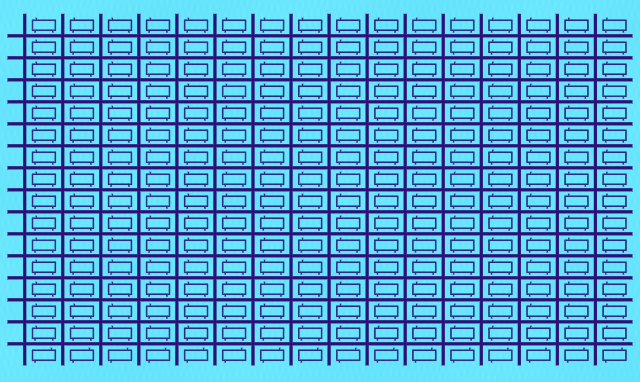
Reproduce this pattern procedurally as a WebGL 1 fragment shader.

```glsl
precision highp float;
// A 16 by 16 lattice of purple rules on cyan, each cell holding a small
// outlined box with stub feet. Folded coordinates and box distances draw
// the ink; layered sines add faint mottling. The canvas is 768 units wide.

uniform vec2 u_resolution;

#define CANVAS_WIDTH 768.0
#define CELLS vec2(16.0, 16.0)
#define PITCH vec2(45.65, 26.4)
#define GRID_ORIGIN vec2(29.7, 16.6)
#define RULE_HALF 1.95
#define BOX_STROKE 0.95
#define SOFTNESS 1.5
#define PAPER vec3(0.41, 0.90, 0.99)
#define RULE_INK vec3(0.17, 0.07, 0.47)
#define BOX_INK vec3(0.17, 0.14, 0.50)
#define MOTTLE 0.012

float boxDistance(vec2 p, vec2 center, vec2 halfSize) {
  vec2 q = abs(p - center) - halfSize;
  return length(max(q, 0.0)) + min(max(q.x, q.y), 0.0);
}

float coverage(float d, float blur) {
  return smoothstep(0.5 * blur, -0.5 * blur, d);
}

float cellHash(vec2 cell) {
  return fract(sin(dot(cell, vec2(12.99, 78.23))) * 437.58);
}

// Rules overshoot the cells: columns start at the left edge, rows between cells.
float ruleDistance(vec2 p) {
  vec2 index = floor((p - GRID_ORIGIN) / PITCH + 0.5);
  index = clamp(index, vec2(0.0, 1.0), CELLS - 1.0);
  vec2 line = GRID_ORIGIN + index * PITCH;
  float column = boxDistance(p, vec2(line.x, 227.5), vec2(RULE_HALF, 211.0));
  float row = boxDistance(p, vec2(384.0, line.y), vec2(375.0, RULE_HALF));
  return min(column, row);
}

// Outlined box with one stub above and two feet below.
float symbolDistance(vec2 q, float lastRow) {
  float outline = abs(boxDistance(q, vec2(23.0, 13.7), vec2(13.7, 6.0))) - BOX_STROKE;
  float topStub = boxDistance(q, vec2(mix(13.8, 32.0, lastRow), 6.2), vec2(0.9, 1.6));
  float leftFoot = boxDistance(q, vec2(12.4, 21.0), vec2(0.9, 1.5));
  float rightFoot = boxDistance(q, vec2(33.6, 21.0), vec2(0.9, 1.5));
  rightFoot += 9.0 * lastRow;
  return min(min(outline, topStub), min(leftFoot, rightFoot));
}

// Broad clouds plus fine upright streaks that fade in and out.
float paperMottle(vec2 p) {
  float cloud = sin(p.x * 0.021 + 1.7 * sin(p.y * 0.017)) * sin(p.y * 0.031 + 0.8);
  float streak = sin(p.x * 0.85 + sin(p.y * 0.11)) * sin(p.y * 0.24 + sin(p.x * 0.07));
  return 0.6 * cloud + 0.7 * streak;
}

void main() {
  float unit = CANVAS_WIDTH / u_resolution.x;
  vec2 p = vec2(gl_FragCoord.x, u_resolution.y - gl_FragCoord.y) * unit;
  float blur = max(unit, SOFTNESS);

  vec2 cell = clamp(floor((p - GRID_ORIGIN) / PITCH), vec2(0.0), CELLS - 1.0);
  vec2 local = p - GRID_ORIGIN - cell * PITCH;
  float lastRow = step(CELLS.y - 1.5, cell.y);

  // Paper
  vec3 color = PAPER + MOTTLE * paperMottle(p) * vec3(1.6, 1.0, 0.4);

  // Boxes, with slightly uneven ink
  float boxInk = coverage(symbolDistance(local, lastRow), blur);
  color = mix(color, BOX_INK, boxInk * (0.92 + 0.08 * cellHash(cell)));

  // Rules
  color = mix(color, RULE_INK, coverage(ruleDistance(p), blur));

  gl_FragColor = vec4(color, 1.0);
}
```
